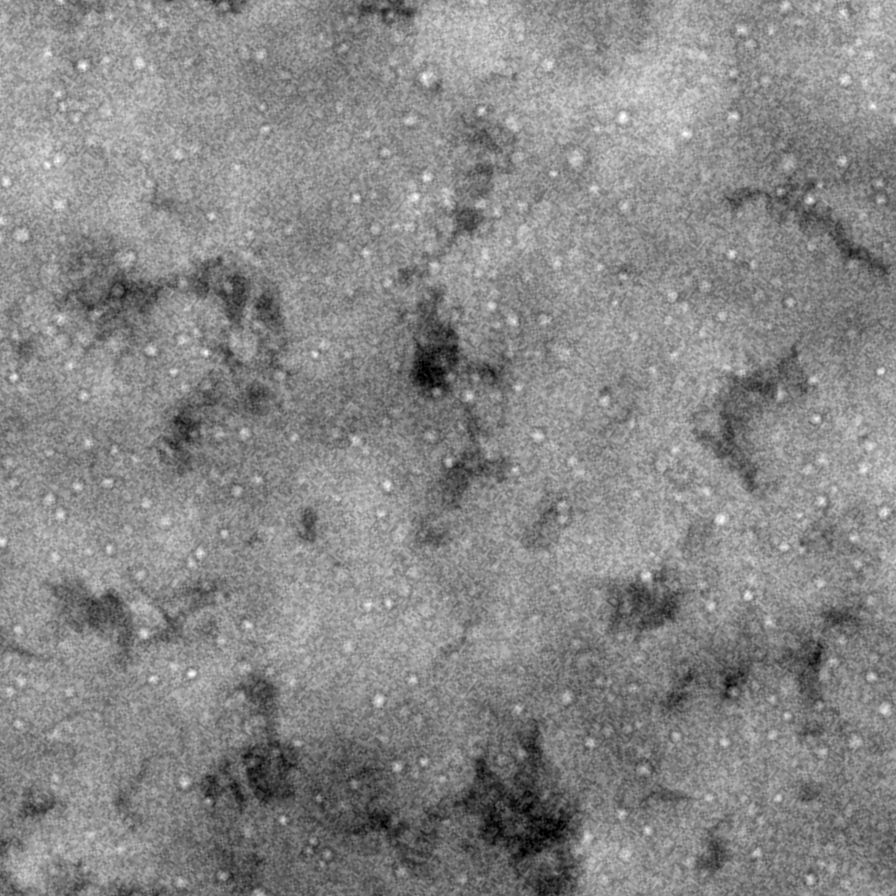
Write a Shadertoy shader that draws this texture.

```glsl
// Grey micrograph: cloudy mottling, dark smudges, small glowing specks and fine film grain.

#define BASE_TONE 0.538
#define CLOUD_SCALE 6.0
#define CLOUD_CONTRAST 0.60
#define SMUDGE_SCALE 11.0
#define SMUDGE_DEPTH 0.36
#define HEIGHT_FADE 0.10
#define SPECK_CELLS 28.0
#define CLUSTER_CELLS 56.0
#define SPECK_GLOW 0.34
#define GRAIN_CELLS 400.0
#define GRAIN_CONTRAST 0.215

// Integer hash: cell and seed to a value in 0..1
float hash(vec2 cell, float seed) {
    uvec2 q = uvec2(ivec2(cell)) * uvec2(1597u, 3813u);
    uint n = (q.x ^ (q.y << 8)) + uint(seed) * 7919u;
    n = (n ^ (n >> 15)) * 73244475u;
    n = (n ^ (n >> 16)) * 73244475u;
    n ^= n >> 16;
    return float(n & 65535u) / 65535.0;
}

float valueNoise(vec2 p, float seed) {
    vec2 cell = floor(p);
    vec2 f = fract(p);
    f = f * f * (3.0 - 2.0 * f);
    float low = mix(hash(cell, seed), hash(cell + vec2(1, 0), seed), f.x);
    float high = mix(hash(cell + vec2(0, 1), seed), hash(cell + vec2(1, 1), seed), f.x);
    return mix(low, high, f.y);
}

// Rotated octaves, normalised to 0..1
float fbm(vec2 p, float seed) {
    float sum = 0.0, total = 0.0, weight = 1.0;
    for (int i = 0; i < 5; i++) {
        p = mat2(0.8, 0.6, -0.6, 0.8) * p + 3.7;
        sum += weight * valueNoise(p, seed + float(i));
        total += weight;
        weight *= 0.62;
        p *= 2.0;
    }
    return sum / total;
}

// Soft round specks, each with a faint dark rim; a few swell into pale discs
float specks(vec2 uv, float cells, float density, float seed) {
    vec2 p = uv * cells;
    vec2 home = floor(p);
    float light = 0.0;
    for (int y = -1; y <= 1; y++) {
        for (int x = -1; x <= 1; x++) {
            vec2 cell = home + vec2(x, y);
            if (hash(cell, seed) > density) continue;
            vec2 centre = cell + vec2(hash(cell, seed + 1.0), hash(cell, seed + 2.0));
            float strength = hash(cell, seed + 3.0);
            float size = hash(cell, seed + 4.0);
            float disc = step(0.97, size);
            float radius = mix(mix(0.0036, 0.0058, size), 0.0088, disc);
            float d = length(p - centre) / (cells * radius);
            float core = mix(exp(-d * d), 0.6 * (1.0 - smoothstep(0.6, 1.2, d)), disc);
            float rim = exp(-4.0 * (d - 1.75) * (d - 1.75));
            light += (core - 0.25 * rim) * mix(0.25, 1.0, strength * strength);
        }
    }
    return light;
}

void mainImage(out vec4 fragColor, in vec2 fragCoord) {
    vec2 uv = fragCoord / iResolution.y;

    // Warped coordinates break up the clouds
    vec2 warp = vec2(fbm(uv * 8.0, 11.0), fbm(uv * 8.0, 23.0)) - 0.5;
    vec2 warped = uv + 0.09 * warp;

    // Broad clouds, lighter towards the top
    float cloud = fbm(warped * CLOUD_SCALE, 31.0) - 0.5;
    float tone = BASE_TONE + CLOUD_CONTRAST * cloud + HEIGHT_FADE * (uv.y - 0.5);

    // Small dark smudges, gathered in the darker clouds and towards the bottom
    float smudge = fbm(warped * SMUDGE_SCALE + 9.0, 47.0);
    smudge += 0.06 * (0.5 - uv.y) - 0.35 * cloud;
    tone -= SMUDGE_DEPTH * smoothstep(0.52, 0.82, smudge);

    // Scattered specks and small dense clusters
    float cluster = smoothstep(0.56, 0.74, valueNoise(uv * 13.0, 61.0));
    tone += SPECK_GLOW * specks(uv, SPECK_CELLS, 0.72, 71.0);
    tone += 0.6 * SPECK_GLOW * cluster * specks(uv, CLUSTER_CELLS, 0.45, 83.0);

    // Film grain in two sizes, turned off the canvas axes
    vec2 grainPos = mat2(0.8, 0.6, -0.6, 0.8) * uv * GRAIN_CELLS;
    float grain = valueNoise(grainPos, 97.0) - 0.5;
    grain += 0.5 * (valueNoise(grainPos.yx * 0.5, 101.0) - 0.5);
    tone += GRAIN_CONTRAST * grain;

    fragColor = vec4(vec3(clamp(tone, 0.0, 1.0)), 1.0);
}
```
